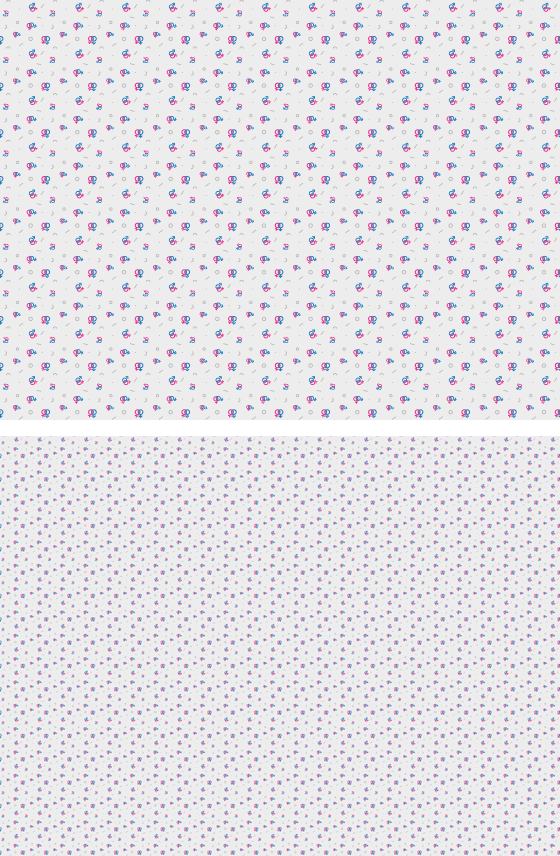
Top: one tile. Bottom: repeated 2 by 2.
Give the GLSL for this pattern, as a Shadertoy shader.

```glsl
// Interlinked pairs of pink and blue ring signs with grey confetti on pale paper.
// One square cell, 96 units wide with y pointing down, repeats 12 by 9 times;
// every shape is a wrapped distance function, so the cell edges join.

const vec2 REPEATS = vec2(12.0, 9.0);
const float CELL = 96.0;
const float PI = 3.14159;

const vec3 PAPER = vec3(0.93);
const vec3 PINK = vec3(0.93, 0.13, 0.50);
const vec3 BLUE = vec3(0.07, 0.46, 0.73);
const vec3 MAUVE = vec3(0.50, 0.40, 0.66);
const vec3 GREY = vec3(0.70);

// Offset from a centre, wrapped to the nearest copy
vec2 wrapFrom(vec2 p, vec2 centre) {
    return mod(p - centre + 0.5 * CELL, CELL) - 0.5 * CELL;
}

// Offset turned so that the given direction becomes +x
vec2 turnTo(vec2 p, float angle) {
    float c = cos(angle), s = sin(angle);
    return vec2(c * p.x + s * p.y, c * p.y - s * p.x);
}

float coverage(float dist, float pixel) {
    return clamp(0.5 - dist / pixel, 0.0, 1.0);
}

float segment(vec2 p, vec2 a, vec2 b) {
    vec2 pa = p - a, ba = b - a;
    return length(pa - ba * clamp(dot(pa, ba) / dot(ba, ba), 0.0, 1.0));
}

// Arc around +x: a full ring at opening PI, a dot at radius 0
float arc(vec2 p, float radius, float opening) {
    float a = clamp(atan(p.y, p.x + 1e-5), -opening, opening);
    return length(p - radius * vec2(cos(a), sin(a)));
}

// Stem with a crossbar, starting on the ring
float crossTail(vec2 p, float r) {
    float stem = segment(p, vec2(r, 0.0), vec2(2.15 * r, 0.0));
    float bar = segment(p, vec2(1.65 * r, -0.55 * r), vec2(1.65 * r, 0.55 * r));
    return min(stem, bar);
}

// Stem with an arrowhead, starting on the ring
float arrowTail(vec2 p, float r) {
    vec2 tip = vec2(2.3 * r, 0.0);
    float stem = segment(p, vec2(r, 0.0), tip);
    float barb = segment(vec2(p.x, abs(p.y)), tip, vec2(1.7 * r, 0.62 * r));
    return min(stem, barb);
}

// A linked pair: centres holds both rings, style holds two angles and the radius
vec3 paintPair(vec3 colour, vec2 p, vec4 centres, vec3 style, float pixel) {
    float r = style.z;
    float halfLine = 0.21 * r;
    vec2 a = wrapFrom(p, centres.xy), b = wrapFrom(p, centres.zw);
    float ringA = abs(length(a) - r), ringB = abs(length(b) - r);
    float pink = min(ringA, crossTail(turnTo(a, style.x), r)) - halfLine;
    float blue = min(ringB, arrowTail(turnTo(b, style.y), r)) - halfLine;
    colour = mix(colour, PINK, coverage(pink, pixel));
    colour = mix(colour, BLUE, coverage(blue, pixel));

    // Blend the two colours where the rings overlap
    float lens = max(length(a), length(b)) - r - halfLine;
    float shared = max(min(ringA, ringB) - halfLine, lens);
    return mix(colour, MAUVE, coverage(shared, pixel));
}

// Grey dashes, arcs, rings and dots
float confetti(vec2 p) {
    // Centre and half extent
    vec4 dashes[3] = vec4[3](vec4(87.0, 13.0, 2.3, -3.3),
        vec4(80.0, 36.0, 3.6, 0.9), vec4(43.0, 92.0, 3.3, -2.4));
    // Centre, radius, opening
    vec4 curves[6] = vec4[6](vec4(63.0, 80.0, 3.5, PI), vec4(36.0, 46.0, 2.5, PI),
        vec4(17.0, 4.0, 3.6, 1.3), vec4(10.0, 55.0, 3.6, 1.3),
        vec4(40.0, 18.5, 0.0, PI), vec4(87.0, 53.0, 0.0, PI));
    float dist = CELL;
    for (int i = 0; i < 3; i++) {
        vec2 reach = dashes[i].zw;
        dist = min(dist, segment(wrapFrom(p, dashes[i].xy), -reach, reach) - 0.75);
    }
    for (int i = 0; i < 6; i++) {
        float facing = i == 2 ? -0.5 * PI : 0.25;
        vec2 q = turnTo(wrapFrom(p, curves[i].xy), facing);
        dist = min(dist, arc(q, curves[i].z, curves[i].w) - 0.8);
    }
    return dist;
}

void mainImage(out vec4 fragColor, in vec2 fragCoord) {
    vec2 uv = fragCoord / iResolution.xy;
    vec2 p = fract(vec2(uv.x, 1.0 - uv.y) * REPEATS) * CELL;
    float pixel = CELL * REPEATS.y / iResolution.y;

    vec3 colour = mix(PAPER, GREY, coverage(confetti(p), pixel));

    // Ring centres, then cross angle, arrow angle and radius
    vec4 centres[5] = vec4[5](vec4(67.0, 19.0, 64.5, 14.0), vec4(13.8, 25.5, 13.3, 30.0),
        vec4(60.0, 52.5, 65.0, 51.5), vec4(30.8, 69.5, 34.3, 70.0),
        vec4(91.0, 79.8, 97.2, 79.8));
    vec3 styles[5] = vec3[5](vec3(-0.2, -0.85, 4.2), vec3(3.65, 2.9, 3.0),
        vec3(1.4, 0.3, 4.2), vec3(1.45, 0.25, 3.3), vec3(1.85, 1.6, 4.7));
    for (int i = 0; i < 5; i++) {
        colour = paintPair(colour, p, centres[i], styles[i], pixel);
    }
    fragColor = vec4(colour, 1.0);
}
```
